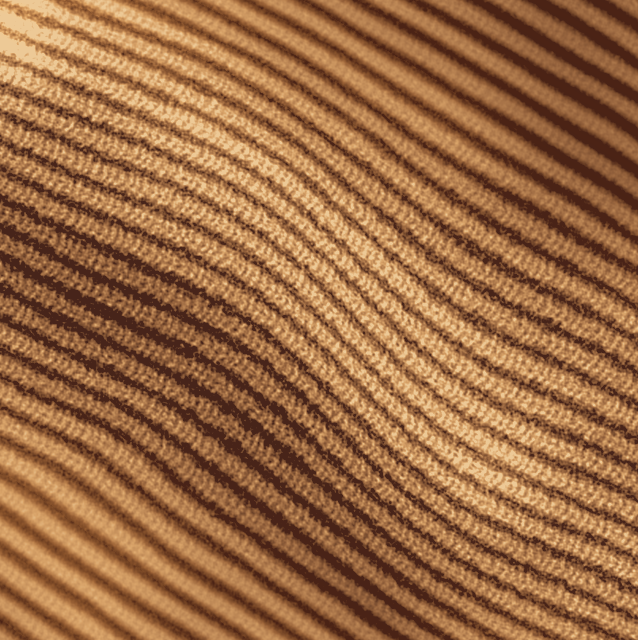
This texture is drawn by a Shadertoy shader. Its source:

```glsl
// Draws a softly folded, rib-knit wool cloth in caramel brown with diagonal ribs.
#define RIBS_DOWN 20.5      // ribs crossed along the left edge
#define RIBS_ACROSS 10.7    // ribs crossed along the top edge
#define FOLD_BEND 0.75      // sideways swing of the ribs over the fold, in ribs
#define STITCHES 74.0       // stitches per canvas length along a rib
#define STITCH_DEPTH 0.15
#define RIB_DEPTH 0.60
#define FUZZ 0.50
#define BASE_LIGHT 0.43

const float TAU = 6.2831853;

vec2 hashGradient(vec2 cell) {
    vec3 h = fract(vec3(cell.xyx) * vec3(0.1031, 0.1030, 0.0973));
    h += dot(h, h.yzx + 33.33);
    return fract((h.xx + h.yz) * h.zy) * 2.0 - 1.0;
}

float gradientNoise(vec2 p) {
    vec2 i = floor(p), f = p - i;
    vec2 w = f * f * f * (f * (f * 6.0 - 15.0) + 10.0);
    float a = dot(hashGradient(i), f);
    float b = dot(hashGradient(i + vec2(1, 0)), f - vec2(1, 0));
    float c = dot(hashGradient(i + vec2(0, 1)), f - vec2(0, 1));
    float d = dot(hashGradient(i + vec2(1, 1)), f - vec2(1, 1));
    return mix(mix(a, b, w.x), mix(c, d, w.x), w.y);
}

// Gaussian falloff around a point or a segment
float glow(vec2 p, vec2 a, vec2 b, float width) {
    vec2 ab = b - a;
    float t = clamp(dot(p - a, ab) / max(dot(ab, ab), 1e-5), 0.0, 1.0);
    vec2 d = (p - a - ab * t) / width;
    return exp(-dot(d, d));
}

// Continuous rib number: whole numbers lie in the grooves
float ribNumber(vec2 p) {
    float n = RIBS_DOWN * p.y - RIBS_ACROSS * p.x - p.x * p.y;
    n += mix(3.5, -2.5, p.x) * p.y * (1.0 - p.y);
    float band = (p.y - 0.2 - 0.6 * p.x) / 0.34;
    float swing = TAU * (p.x - 0.05);
    n += FOLD_BEND * (sin(swing) - 0.3 * sin(2.0 * swing)) * exp(-band * band);
    vec2 bump = (p - vec2(0.16, 0.69)) / vec2(0.17, 0.13);
    return n + 0.55 * exp(-dot(bump, bump));
}

// Broad light over the folds
float foldLight(vec2 p) {
    float crest = max(glow(p, vec2(0.14, 0.04), vec2(0.46, 0.33), 0.11),
                      glow(p, vec2(0.46, 0.33), vec2(0.78, 0.70), 0.11));
    float hollow = max(glow(p, vec2(0.0, 0.38), vec2(0.30, 0.57), 0.13),
                       glow(p, vec2(0.30, 0.57), vec2(0.58, 0.92), 0.12));
    float light = BASE_LIGHT + 0.23 * crest - 0.27 * hollow;
    light -= 0.22 * glow(p, vec2(0.88, 0.0), vec2(1.0, 0.25), 0.24);
    light += 0.55 * glow(p, vec2(0.0), vec2(0.0, 0.05), 0.09);
    light += 0.11 * glow(p, vec2(0.0, 0.78), vec2(0.12, 0.95), 0.12);
    return light + 0.10 * gradientNoise(p * 5.0);
}

// Wool colours from deep groove to lit crest
vec3 woolColour(float tone) {
    vec3 shades[6] = vec3[6](
        vec3(0.28, 0.14, 0.10), vec3(0.46, 0.29, 0.18), vec3(0.59, 0.39, 0.24),
        vec3(0.72, 0.51, 0.32), vec3(0.85, 0.64, 0.41), vec3(0.93, 0.79, 0.59));
    vec3 colour = shades[0];
    for (int i = 1; i < 6; i++)
        colour = mix(colour, shades[i], clamp(tone * 5.0 - float(i - 1), 0.0, 1.0));
    return colour;
}

void mainImage(out vec4 fragColor, in vec2 fragCoord) {
    vec2 p = fragCoord / iResolution.xy;
    p.y = 1.0 - p.y;

    // Sharp along the fold, soft toward two corners
    float focus = 1.0 - smoothstep(0.20, 0.62, abs(p.y - 0.32 - 0.42 * p.x) * 1.25);
    focus = mix(0.22, 1.0, focus);

    // Rib coordinates: along the thread and across the ribs
    float n = ribNumber(p);
    float along = dot(p, vec2(0.86, 0.51));
    vec2 threadSpace = vec2(along, n * 0.042);
    n += 0.22 * gradientNoise(threadSpace * vec2(60.0, 50.0)) * focus
       + 0.12 * gradientNoise(threadSpace * vec2(7.0, 18.0));
    float across = fract(n) * 2.0 - 1.0;

    // Rounded rib between broad shaded grooves
    float softness = mix(0.80, 0.66, focus);
    float rib = smoothstep(-1.0, -1.0 + softness + 0.12, across)
              * (1.0 - smoothstep(1.0 - softness, 1.0, across));

    // Two columns of slanted loops on every rib
    float ribSeed = hashGradient(vec2(floor(n), 7.0)).x;
    float phase = along * STITCHES + 0.5 * abs(across) + ribSeed
                + 0.7 * gradientNoise(threadSpace * 26.0);
    float loops = cos(TAU * phase) * (0.35 + 0.65 * rib);
    float seam = exp(-across * across / 0.025);

    // Fibres and grain, strongest in the sharp grooves
    float fibres = gradientNoise(threadSpace * vec2(120.0, 190.0))
                 + 0.9 * gradientNoise(p * vec2(235.0, 220.0) + 17.0);
    fibres *= 1.25 - 0.4 * rib;

    float tone = foldLight(p) + RIB_DEPTH * (rib - 0.58);
    tone += focus * (STITCH_DEPTH * loops - 0.08 * seam * rib + FUZZ * fibres);
    tone += 0.05 * ribSeed;

    // Amber light glows through the blurred grooves
    vec3 colour = woolColour(tone);
    float amber = (1.0 - rib) * (1.0 - focus);
    colour *= mix(vec3(1.0), vec3(1.06, 0.97, 0.76), amber);
    fragColor = vec4(colour, 1.0);
}
```
